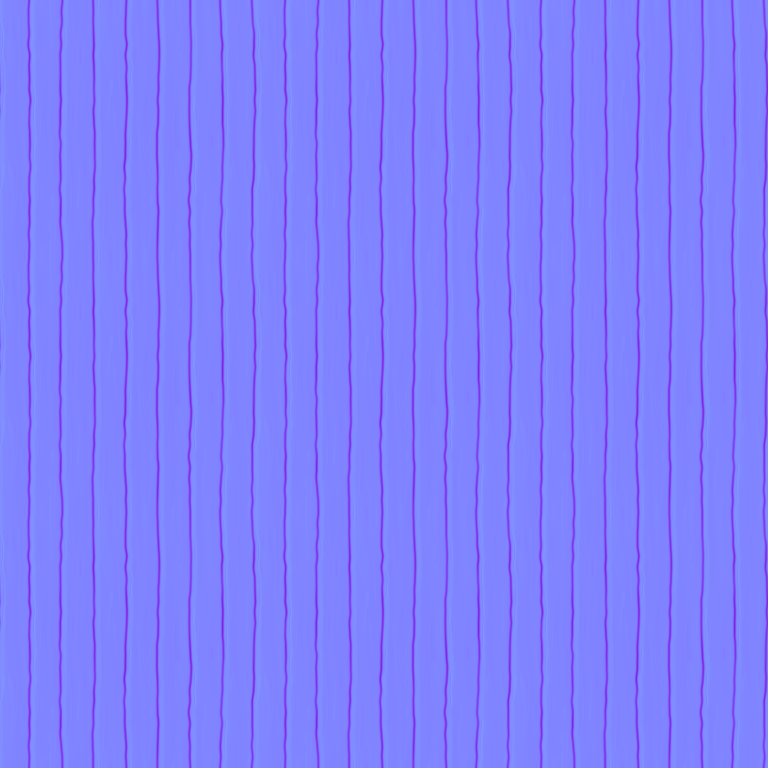
A WebGL 1 fragment shader for this texture map:

```glsl
precision highp float;
// Normal map of narrow upright wooden planks parted by thin, wavering grooves.
// One tile of eight planks is repeated; each groove gets its own wrapped noise,
// and a single slope (green) is lifted to a unit normal whose blue follows.

uniform vec2 u_resolution;

const float TILES = 3.0;          // tile repeats across and down
const float PLANKS = 8.0;         // planks in one tile
const float GROOVE_POS = 0.93;    // groove centre, in plank widths
const float GROOVE_WIDTH = 0.038;
const float GROOVE_SLOPE = 0.68;
const float BASE_SLOPE = 0.035;
const float LIP_SLOPE = 0.075;    // raised light strip after each groove
const float LIP_END = 0.25;
const float DRIFT = 0.09;         // slow wander of a groove
const float JAG = 0.045;          // small nicks in a groove
const float GRAIN_SLOPE = 0.035;
const float SCRATCH_SLOPE = 0.07;
const float CRACK_SLOPE = 0.16;
const float CRACK_WIDTH = 0.022;

float hash(vec2 p) {
  return fract(sin(dot(p, vec2(127.1, 311.7))) * 43758.545);
}

// Value noise that wraps after "period" cells on each axis, 0 to 1
float wrapNoise(vec2 p, vec2 period, float seed) {
  vec2 cell = floor(p);
  vec2 f = p - cell;
  f = f * f * (3.0 - 2.0 * f);
  vec2 a = mod(cell, period);
  vec2 b = mod(cell + 1.0, period);
  float low = mix(hash(a + seed), hash(vec2(b.x, a.y) + seed), f.x);
  float high = mix(hash(vec2(a.x, b.y) + seed), hash(b + seed), f.x);
  return mix(low, high, f.y);
}

// Wrapped noise along one groove, -0.5 to 0.5
float alongGroove(float y, float cells, float id, float seed) {
  return wrapNoise(vec2(id, y * cells), vec2(PLANKS, cells), seed) - 0.5;
}

// Noise stretched along the plank, -0.5 to 0.5
float grain(vec2 tile, vec2 cells, float seed) {
  return wrapNoise(tile * cells, cells, seed) - 0.5;
}

// Signed distance to the groove, in plank widths
float grooveDistance(float x, float y, float id) {
  float wander = DRIFT * alongGroove(y, 5.0, id, 3.0);
  float nicks = JAG * alongGroove(y, 23.0, id, 17.0);
  return x - wander - nicks;
}

// Groove dip, softened to the pixel size
float grooveDip(float d, float pixel) {
  float width = sqrt(GROOVE_WIDTH * GROOVE_WIDTH + 0.16 * pixel * pixel);
  float s = d / width;
  return GROOVE_SLOPE * GROOVE_WIDTH / width * exp(-s * s);
}

// Light strip on the right of the groove
float lip(float d) {
  return LIP_SLOPE * smoothstep(0.0, 0.06, d)
       * (1.0 - smoothstep(LIP_END - 0.1, LIP_END, d));
}

// Short embossed split that bows away from the groove
float crack(float d, float y, float id, float pixel) {
  float presence = smoothstep(0.12, 0.3, alongGroove(y, 7.0, id, 41.0));
  float bow = 0.07 + 0.07 * presence + 0.05 * alongGroove(y, 19.0, id, 53.0);
  float width = max(CRACK_WIDTH, 0.5 * pixel);
  float s = (d - bow) / width;
  return CRACK_SLOPE * CRACK_WIDTH / width * presence * s * exp(-s * s);
}

void main() {
  vec2 tile = fract(gl_FragCoord.xy / u_resolution * TILES);
  float pixel = TILES * PLANKS / u_resolution.x;

  // Nearest groove
  float x = tile.x * PLANKS - GROOVE_POS;
  float index = floor(x + 0.5);
  float id = mod(index, PLANKS);
  float d = grooveDistance(x - index, tile.y, id);

  // Wood surface, leaning slightly with height
  vec2 wood = tile;
  wood.x += 0.02 * (wrapNoise(vec2(0.5, tile.y * 4.0), vec2(1.0, 4.0), 61.0) - 0.5);
  float bands = grain(wood, vec2(40.0, 2.0), 71.0);
  float fibres = grain(wood, vec2(96.0, 5.0), 83.0);
  float scratchNoise = grain(wood, vec2(120.0, 9.0), 97.0);
  float scratches = smoothstep(0.3, 0.48, scratchNoise)
                  - smoothstep(0.3, 0.48, -scratchNoise);

  // Sum of slopes, then unit normal
  float depth = 1.0 + 0.25 * alongGroove(tile.y, 11.0, id, 29.0);
  float slope = BASE_SLOPE + GRAIN_SLOPE * (bands + 0.6 * fibres);
  slope += 0.5 * SCRATCH_SLOPE * scratches;
  slope += lip(d) + crack(d, tile.y, id, pixel);
  slope -= depth * grooveDip(d, pixel);
  vec3 normal = vec3(0.0, slope, sqrt(max(0.0, 1.0 - slope * slope)));

  gl_FragColor = vec4(0.5 + 0.5 * normal, 1.0);
}
```
